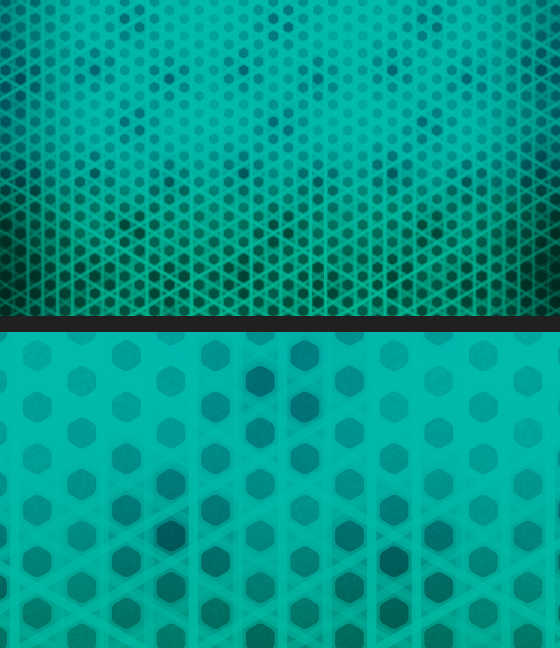
Top: the whole. Bottom: its middle third, enlarged.
Write a WebGL 2 fragment shader that draws this pattern.

```glsl
#version 300 es
precision highp float;
// Teal backdrop with a triangular lattice of soft hexagonal dots.
// Three families of pale lines cut translucent shading into triangles;
// tiled clusters and a side and bottom falloff set the depth of each part.

#define COLUMNS 37.65
#define ORIGIN vec2(0.382, 0.354)
#define DOT_RADIUS 0.345
#define DOT_INRADIUS 0.322
#define LINE_HALF 0.105
#define TILE vec2(10.0, 6.9282)
#define CLUSTER_CENTER vec2(8.5, 12.5)
#define CLUSTER_SIZE 1.45
#define GRAIN 0.07

const float ROOT3 = 1.7320508;
const vec3 TEAL = vec3(0.0, 0.73, 0.675);
const vec3 GREEN = vec3(0.0, 0.73, 0.59);
const vec3 DEEP_BLUE = vec3(0.0, 0.31, 0.37);
const vec3 DEEP_GREEN = vec3(0.0, 0.25, 0.19);

uniform vec2 u_resolution;
out vec4 fragColor;

float hash(vec2 p) {
    vec3 a = fract(vec3(p.xyx) * 0.1031);
    a += dot(a, a.yzx + 33.33);
    return fract((a.x + a.y) * a.z);
}

// Soft spot repeated once per tile
float spot(vec2 p, vec2 center) {
    vec2 d = p - center;
    d -= TILE * round(d / TILE);
    return exp(-dot(d, d) / (CLUSTER_SIZE * CLUSTER_SIZE));
}

// Three dark clusters in every tile
float clusters(vec2 p) {
    vec2 c = CLUSTER_CENTER;
    return spot(p, c) + spot(p, c + vec2(-2.5, 3.7)) + spot(p, c + vec2(2.5, 3.1));
}

// Offset to the nearest point of the triangular lattice
vec2 latticeOffset(vec2 p) {
    vec2 cell = vec2(2.0, 2.0 / ROOT3);
    vec2 a = p - cell * round(p / cell);
    vec2 b = p - cell * 0.5;
    b -= cell * round(b / cell);
    return dot(a, a) < dot(b, b) ? a : b;
}

// Position measured across the three line directions
vec3 triAxes(vec2 p) {
    return vec3(p.x, 0.5 * p.x + 0.5 * ROOT3 * p.y, 0.5 * p.x - 0.5 * ROOT3 * p.y);
}

void main() {
    vec2 uv = gl_FragCoord.xy / u_resolution;
    vec2 p = gl_FragCoord.xy / u_resolution.x * COLUMNS - ORIGIN;
    float px = COLUMNS / u_resolution.x;

    // Falloff toward the bottom and the sides
    float low = 1.0 - smoothstep(0.0, 0.65, uv.y);
    float side = smoothstep(0.62, 1.05, abs(uv.x * 2.0 - 1.0));

    // Pale lines midway between the rows of dots
    vec3 axes = triAxes(p);
    vec3 fromLine = abs(fract(axes) - 0.5);
    vec3 line = 1.0 - smoothstep(LINE_HALF - px * 0.6, LINE_HALF + px * 0.6, fromLine);
    vec3 lineId = floor(axes);
    vec3 clarity = vec3(hash(vec2(lineId.x + 70.0, 1.0)),
                        hash(vec2(lineId.y + 70.0, 2.0)),
                        hash(vec2(lineId.z + 70.0, 3.0)));
    vec3 kept = 1.0 - line * mix(vec3(0.25), vec3(0.85), clarity);
    float open = kept.x * kept.y * kept.z;

    // Flat translucent triangles between the lines
    vec3 cell = floor(axes + 0.5);
    vec2 cellPos = vec2(cell.x, (cell.y - cell.z) / ROOT3);
    float vary = hash(cell.xy + cell.z * 7.3 + 90.0);
    float shade = 0.5 * low + 0.48 * side + 0.3 * clusters(cellPos);
    shade = clamp(shade * mix(0.65, 1.15, vary) * open, 0.0, 0.85);

    // Dots: a circle trimmed by a hexagon
    vec2 d = latticeOffset(p);
    vec2 center = p - d;
    vec3 reach = abs(triAxes(d));
    float hexagon = max(reach.x, max(reach.y, reach.z)) - DOT_INRADIUS;
    float edge = max(length(d) - DOT_RADIUS, hexagon);
    float dotMask = 1.0 - smoothstep(-px * 0.6, px * 0.6, edge);

    // Dot depth, varied per dot and finely grained
    float tone = hash(round(center * vec2(1.0, ROOT3)) + 40.0) - 0.5;
    float grain = hash(floor(p * 14.0) + 500.0) - 0.5;
    float depth = 0.2 + 0.42 * clusters(center) + 0.42 * low + 0.28 * side;
    depth = clamp(depth + 0.1 * tone + GRAIN * grain, 0.04, 0.88);

    // Layer triangles and dots over the backdrop
    vec3 base = mix(TEAL, GREEN, clamp(low + 0.35 * side, 0.0, 1.0));
    vec3 deep = mix(DEEP_BLUE, DEEP_GREEN, smoothstep(0.0, 0.6, low));
    float cover = 1.0 - (1.0 - shade) * (1.0 - depth * dotMask);
    vec3 color = mix(base, deep, cover);
    color *= 1.0 - side * (0.12 + 0.3 * low);
    fragColor = vec4(color, 1.0);
}
```
